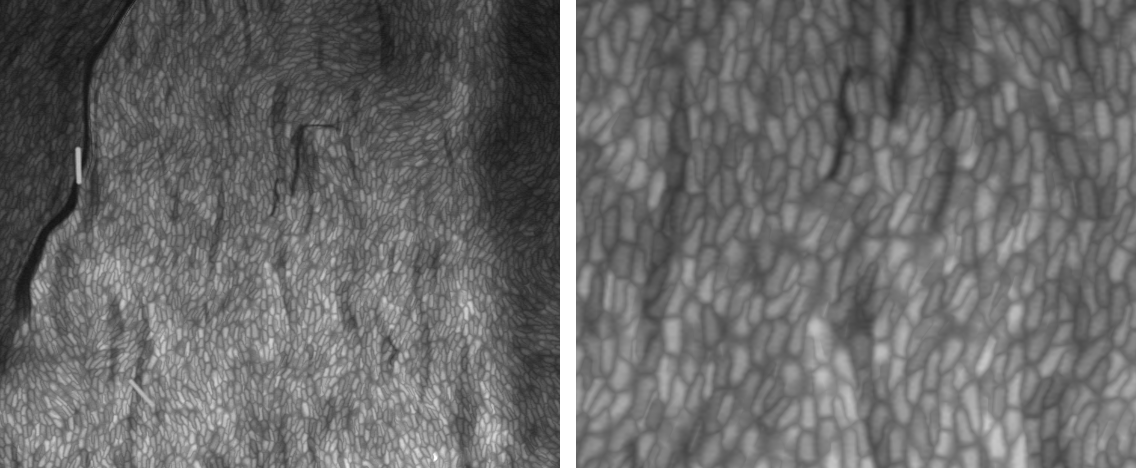
Left: the whole. Right: its middle third, enlarged.
Write a Shadertoy shader that draws this texture.

```glsl
// Dense sheet of rod-shaped cells under a microscope, split by dark fissures.
#define CELL vec2(0.0122, 0.0225)  // spacing of the rods
#define ROD_HALF 0.0085            // half length of a rod axis
#define EDGE_SOFT 0.0105           // softness of the gaps between rods
#define GAP_LEVEL 0.72             // brightness inside the gaps
#define ROD_VARIATION 0.34         // brightness spread between rods
#define LIGHT_LOW 0.61             // light at the bottom
#define LIGHT_HIGH 0.35            // light at the top
#define BRIGHT_SHARE 0.003         // share of glowing rods
#define MISSING_SHARE 0.06         // share of rods that leave a hole
#define GRAIN 0.035                // sensor noise

float hash(vec2 p) {
    return fract(sin(dot(p, vec2(127.1, 311.7))) * 43758.545);
}

float noise(vec2 p) {
    vec2 i = floor(p), f = fract(p);
    f = f * f * (3.0 - 2.0 * f);
    return mix(mix(hash(i), hash(i + vec2(1, 0)), f.x),
               mix(hash(i + vec2(0, 1)), hash(i + vec2(1, 1)), f.x), f.y);
}

float segment(vec2 p, vec2 a, vec2 b) {
    vec2 d = b - a;
    return length(p - a - d * clamp(dot(p - a, d) / dot(d, d), 0.0, 1.0));
}

// Soft spot: 1 at the centre, fading with the given radii
float spot(vec2 p, vec2 centre, vec2 radius) {
    vec2 q = (p - centre) / radius;
    return exp(-dot(q, q));
}

// Signed horizontal distance to the long fissure on the left
float fissureSide(vec2 p) {
    float wave = 0.033 * cos((p.y - 0.61) * 13.0) * smoothstep(0.3, 0.6, p.y);
    return p.x - 0.35 * (p.y - 0.22) - wave - 0.022 * (noise(p * 18.0) - 0.5);
}

float rightSide(vec2 p) {
    float border = 1.0 + 0.1 * smoothstep(0.35, 0.0, p.y) + 0.04 * smoothstep(0.6, 1.0, p.y);
    return smoothstep(-0.04, 0.1, p.x - border + 0.06 * (noise(p * 9.0) - 0.5));
}

// Lean of the rods from the vertical, in radians
float lean(vec2 p) {
    float left = smoothstep(0.0, -0.03, fissureSide(p));
    float swirl = spot(p, vec2(0.76, 0.82), vec2(0.24, 0.17));
    float low = spot(p, vec2(0.1, 0.1), vec2(0.24, 0.18));
    float disorder = 0.8 + 2.2 * max(max(swirl, low), rightSide(p));
    float angle = disorder * (noise(p * 8.0 + 3.0) - 0.5) + 0.9 * (noise(p * 24.0) - 0.5);
    return angle + 0.5 * left + 1.1 * swirl - 0.5 * rightSide(p) + 0.7 * low;
}

// Packed rods: x is the body profile, y the blended random brightness, z the glow
vec3 rods(vec2 p) {
    vec2 home = floor(p / CELL);
    float nearest = 1.0, second = 1.0;
    vec3 blend = vec3(0.0);
    for (int j = -2; j <= 2; j++)
    for (int i = -2; i <= 2; i++) {
        vec2 c = home + vec2(i, j);
        vec2 jitter = vec2(hash(c), hash(c + 57.3));
        float stagger = 0.5 * mod(c.x, 2.0) - 0.25;
        vec2 seed = (c + 0.5 + 0.85 * (jitter - 0.5) + vec2(0.0, stagger)) * CELL;
        float a = lean(seed) + 0.5 * (hash(c + 9.7) - 0.5);
        vec2 d = p - seed;
        d = vec2(cos(a) * d.x - sin(a) * d.y, sin(a) * d.x + cos(a) * d.y);
        float h = ROD_HALF * (0.6 + 0.8 * jitter.x);
        d.y -= clamp(d.y, -h, h);
        float id = hash(c + 31.1);
        float dist = length(d) * (0.85 + 0.35 * jitter.y);
        dist += 0.006 * step(hash(c + 77.7), MISSING_SHARE);
        second = min(second, max(dist, nearest));
        nearest = min(nearest, dist);
        blend += vec3(1.0, id, step(1.0 - BRIGHT_SHARE, id)) * exp(-650.0 * dist);
    }
    float body = smoothstep(-0.003, EDGE_SOFT, second - nearest);
    body = mix(body, 1.0, 0.25) * smoothstep(0.012, 0.001, nearest);
    return vec3(body, blend.yz / blend.x);
}

// Uneven illumination and thickness of the sheet
float illumination(vec2 p) {
    float side = fissureSide(p);
    float left = smoothstep(0.03, -0.03, side);
    float light = mix(LIGHT_LOW, LIGHT_HIGH, smoothstep(0.05, 0.95, p.y));
    light *= mix(1.0, 0.54, left);
    light *= mix(1.0, 0.5 - 0.1 * p.y, rightSide(p));
    light *= 1.0 - 0.45 * spot(p, vec2(0.84, 0.93), vec2(0.15, 0.13));
    light *= 1.0 - 0.4 * spot(p, vec2(0.04, 0.23), vec2(0.1, 0.07));
    light *= 1.0 + 0.2 * spot(p, vec2(1.0, 0.88), vec2(0.04, 0.25));
    float streaks = noise(p * vec2(17.0, 2.2)) - 0.5;
    light *= 1.0 + 0.32 * streaks * smoothstep(0.8, 0.3, p.y);
    // Fine folds that run along the rods
    vec2 fold = vec2(mix(p.x + 0.012 * sin(p.y * 19.0), side, left), p.y);
    float lines = noise(fold * vec2(52.0, 9.0) + 2.0);
    light *= 1.0 - 0.3 * smoothstep(0.62, 0.95, lines) * (1.0 - rightSide(p));
    return light * (0.86 + 0.2 * noise(p * 14.0 + 5.0) + 0.12 * noise(p * 38.0));
}

// Dark gaps where the sheet is torn: 1 is open
float fissures(vec2 p) {
    float side = fissureSide(p) * 0.9;
    float width = 0.002 + 0.013 * noise(vec2(p.y * 11.0, 2.0));
    float gap = smoothstep(width + 0.007, width - 0.005, abs(side)) * smoothstep(0.2, 0.42, p.y);
    gap = max(gap, 0.7 * smoothstep(0.011, 0.0, abs(side + 0.04)) * noise(p * 10.0));
    vec2 q = p + 0.022 * (vec2(noise(p * 40.0), noise(p * 40.0 + 8.0)) - 0.5);
    float crack = segment(q, vec2(0.64, 0.72), vec2(0.625, 0.59));
    crack = min(crack, segment(q, vec2(0.64, 0.72), vec2(0.72, 0.735)) + 0.003);
    crack = min(crack, segment(q, vec2(0.595, 0.62), vec2(0.575, 0.54)) + 0.003);
    crack = min(crack, segment(q, vec2(0.835, 0.29), vec2(0.845, 0.22)) + 0.004);
    return max(gap, 0.7 * smoothstep(0.013, 0.001, crack));
}

void mainImage(out vec4 fragColor, in vec2 fragCoord) {
    vec2 p = fragCoord / iResolution.y;
    vec3 rod = rods(p);
    float tone = mix(GAP_LEVEL, 1.1, rod.x) * (1.0 + ROD_VARIATION * (rod.y - 0.5));
    tone *= 1.0 + 0.5 * rod.x * rod.z;
    float grey = mix(illumination(p) * tone, 0.07, 0.88 * fissures(p));

    // Two long glowing rods
    float glow = min(segment(p, vec2(0.167, 0.68), vec2(0.169, 0.612)),
                     segment(p, vec2(0.28, 0.185), vec2(0.325, 0.135)) + 0.001);
    grey = mix(grey, 0.72, smoothstep(0.009, 0.002, glow));
    grey += GRAIN * (noise(p * vec2(310.0, 420.0)) - 0.5);
    fragColor = vec4(vec3(clamp(grey, 0.0, 1.0)), 1.0);
}
```
